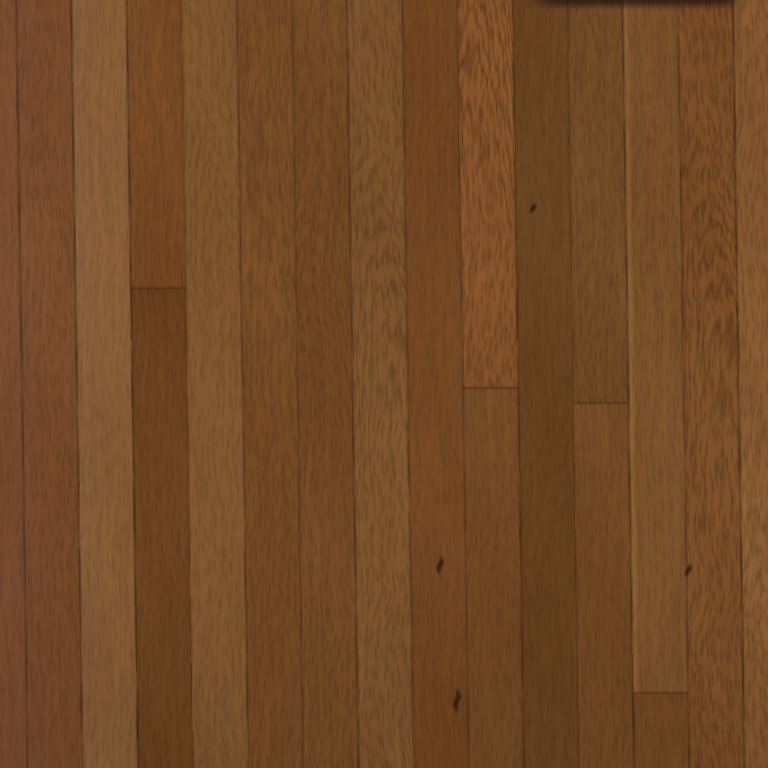
A three.js fragment shader for this texture:

```glsl
// Narrow oak floor boards running up the canvas, about fourteen across, slightly leaning.
// Each board takes its tone, redness and figure from a small palette; grain comes from
// arched rings of layered sines and stretched cellular noise, with seams, joints and knots on top.
varying vec2 vUv;

vec2 hash2(vec2 p) {
  return fract(sin(vec2(dot(p, vec2(127.1, 311.7)), dot(p, vec2(269.5, 183.3)))) * 4375.85);
}

// Distance to the nearest scattered cell point
float cellNoise(vec2 p) {
  vec2 base = floor(p);
  float nearest = 2.0;
  for (int j = -1; j <= 1; j++) {
    for (int i = -1; i <= 1; i++) {
      vec2 cell = base + vec2(float(i), float(j));
      nearest = min(nearest, length(cell + hash2(cell) - p));
    }
  }
  return nearest;
}

// Select one of four, or one of sixteen, values by index
vec4 selector(float i) {
  return 1.0 - step(0.5, abs(vec4(0.0, 1.0, 2.0, 3.0) - i));
}

float pick(mat4 values, float i) {
  return dot(values * selector(floor(i / 4.0)), selector(mod(i, 4.0)));
}

void main() {
  float x = vUv.x;
  float y = vUv.y;

  // Board layout
  float u = (x + 0.015 * (y - 0.5) - 0.0285) / 0.0718 + 1.0;
  float board = floor(u);
  float across = u - board;
  float joint = pick(mat4(-1.0, -1.0, -1.0, 0.625, -1.0, -1.0, -1.0, -1.0,
                          -1.0, 0.495, -1.0, 0.475, 0.098, -1.0, -1.0, -1.0), board);
  float upper = smoothstep(-0.0012, 0.0012, y - joint);
  float seed = hash2(vec2(board, step(joint, y))).x * 6.28;

  // Tone, redness and strength of figure per board
  float tone = pick(mat4(0.45, 0.40, 0.92, 0.36, 0.72, 0.38, 0.33, 0.58,
                         0.32, 0.60, 0.10, 0.32, 0.55, 0.45, 0.80, 0.60), board);
  float lowerTone = board < 6.0 ? 0.12 : 0.35;
  tone = mix(lowerTone, tone, upper);
  float red = pick(mat4(0.5, 0.5, 0.0, 0.6, 0.0, 0.2, 0.1, -0.1,
                        0.5, 1.0, -0.3, -0.3, 0.0, 0.4, 0.3, 0.3), board);
  red = mix(0.15, red, upper);
  float figure = pick(mat4(0.2, 0.4, 0.2, 0.3, 0.4, 0.6, 0.6, 0.9,
                           0.2, 1.3, 0.2, 0.6, 0.3, 1.2, 0.8, 0.8), board);
  figure = mix(0.3, figure, upper);

  // Slow drift of tone along each board
  tone += 0.07 * sin(y * 7.0 + seed) + 0.04 * sin(y * 17.0 + seed * 3.0 + across * 3.0);
  vec3 wood = mix(vec3(0.385, 0.235, 0.105), vec3(0.52, 0.36, 0.205), tone);
  wood += red * vec3(0.018, -0.012, -0.012);

  // Arched growth rings around a wandering centre
  float side = across - 0.5 - 0.3 * sin(y * 6.0 + seed * 2.0);
  float rings = 17.0 * y + 9.0 * side * side + 1.6 * sin(y * 9.0 + seed)
              + 0.25 * sin(across * 13.0 + y * 31.0 + seed) + 0.15 * sin(across * 29.0 - y * 67.0);
  float ringLine = pow(0.5 + 0.5 * sin(rings * 6.28), 3.0) - 0.31;
  float patch_ = 0.35 + 0.65 * pow(0.5 + 0.5 * sin(y * 7.5 + seed * 5.0), 2.0);
  wood *= 1.0 - 0.13 * figure * patch_ * ringLine;

  // Long fibres and short dark pores
  float bend = 0.002 * sin(y * 21.0 + seed) + 0.001 * sin(y * 53.0 + seed * 2.0);
  float fibre = cellNoise(vec2((x + bend) * 150.0, y * 7.0 + seed * 9.0));
  float pore = cellNoise(vec2((x + bend * 2.0) * 190.0, y * 32.0 + seed * 7.0));
  wood *= 1.0 + 0.09 * (fibre - 0.45);
  wood *= 1.0 - (0.05 + 0.07 * figure) * (smoothstep(0.5, 0.1, pore) - 0.3);

  // Pale sapwood strip on one board
  float strip = step(11.5, board) * step(board, 12.5) * smoothstep(0.14, 0.05, across);
  wood += vec3(0.07, 0.055, 0.035) * strip * upper;

  // Seams between boards and butt joints across them
  float seamStrength = 0.14 + 0.2 * hash2(vec2(floor(u + 0.5), 4.0)).y;
  float seamDistance = min(across, 1.0 - across) * 0.0718;
  float wear = 0.75 + 0.25 * sin(y * 43.0 + floor(u + 0.5) * 2.0);
  wood *= 1.0 - seamStrength * wear * smoothstep(0.0028, 0.0004, seamDistance);
  wood *= 1.0 - 0.17 * smoothstep(0.003, 0.0005, abs(y - joint));

  // Small dark knots
  for (int k = 0; k < 4; k++) {
    vec4 s = selector(float(k));
    vec2 centre = vec2(dot(s, vec4(0.573, 0.595, 0.896, 0.694)),
                       dot(s, vec4(0.264, 0.088, 0.257, 0.729)));
    vec2 size = vec2(0.005, dot(s, vec4(0.015, 0.021, 0.010, 0.008)));
    vec2 offset = vUv - centre;
    offset.x -= 0.12 * offset.y + 0.001 * sin(offset.y * 300.0);
    wood *= 1.0 - 0.5 * smoothstep(1.1, 0.25, length(offset / size));
  }

  // Cool light on the left, dim lower edge, dark shadow along the top right
  wood += vec3(0.005, 0.004, 0.035) * smoothstep(0.22, 0.0, x);
  wood *= 0.95 + 0.06 * smoothstep(0.0, 0.35, y);
  float shadow = smoothstep(0.985, 1.0, y) * smoothstep(0.68, 0.73, x) * smoothstep(0.97, 0.94, x);
  wood = mix(wood, vec3(0.15, 0.10, 0.07), 0.8 * shadow);

  gl_FragColor = vec4(wood, 1.0);
}
```
